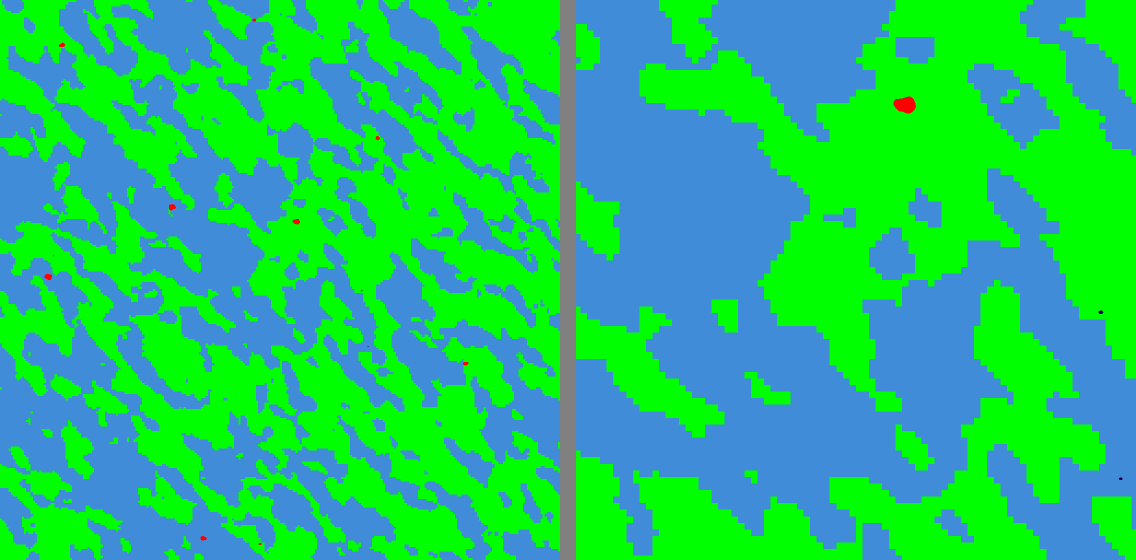
Left, the full canvas; right, a detail of the centre.
Reproduce this texture procedurally as a Shadertoy shader.

```glsl
// Two-tone map of ragged green streaks on blue, slanting down to the right, with rare red specks.

const vec3 GREEN = vec3(0.0, 1.0, 0.0);
const vec3 BLUE  = vec3(0.25, 0.55, 0.85);
const vec3 RED   = vec3(1.0, 0.0, 0.0);
const vec3 NAVY  = vec3(0.0, 0.0, 0.3);

const float CELLS         = 256.0;            // stair steps across the canvas
const float STREAK_ANGLE  = -0.80;            // radians, down to the right
const vec2  STREAK_FREQ   = vec2(9.5, 24.0);  // along, across the streaks
const vec2  CLUMP_FREQ    = vec2(3.5, 5.5);
const vec2  FRAY_FREQ     = vec2(32.0, 44.0);
const float GRAIN_FREQ    = 85.0;
const float CLUMP_AMOUNT  = 0.58;
const float FRAY_AMOUNT   = 0.52;
const float GRAIN_AMOUNT  = 0.15;
const float WARP_AMOUNT   = 0.02;
const vec2  GREEN_TILT    = vec2(0.14, 0.14); // greener towards the upper right
const float GREEN_BIAS    = 0.055;
const float SPECK_GRID    = 7.0;
const float RED_CHANCE    = 0.26;
const float NAVY_CHANCE   = 0.12;
const int   SAMPLES       = 2;                // antialiasing samples per axis

uint hashBits(ivec2 cell, uint seed) {
    uint h = uint(cell.x) * 1597u + uint(cell.y) * 51749u + seed * 7919u;
    h = (h ^ (h >> 15u)) * 739391u;
    h = (h ^ (h >> 13u)) * 668265u;
    h = (h ^ (h >> 16u)) * 739391u;
    return h ^ (h >> 15u);
}

float hash(ivec2 cell, uint seed) {
    return float(hashBits(cell, seed) & 65535u) / 65536.0;
}

float cornerSlope(ivec2 cell, vec2 offset, uint seed) {
    float angle = 6.2832 * hash(cell, seed);
    return dot(vec2(cos(angle), sin(angle)), offset);
}

float gradientNoise(vec2 p, uint seed) {
    ivec2 cell = ivec2(floor(p));
    vec2 f = fract(p);
    vec2 blend = f * f * f * (f * (f * 6.0 - 15.0) + 10.0);
    float a = cornerSlope(cell, f, seed);
    float b = cornerSlope(cell + ivec2(1, 0), f - vec2(1, 0), seed);
    float c = cornerSlope(cell + ivec2(0, 1), f - vec2(0, 1), seed);
    float d = cornerSlope(cell + ivec2(1, 1), f - vec2(1, 1), seed);
    return mix(mix(a, b, blend.x), mix(c, d, blend.x), blend.y);
}

// Positive inside green, negative inside blue.
float greenField(vec2 uv) {
    vec2 warp = vec2(gradientNoise(uv * 6.0, 1u), gradientNoise(uv * 6.0, 2u));
    vec2 p = uv + WARP_AMOUNT * warp;
    float c = cos(STREAK_ANGLE), s = sin(STREAK_ANGLE);
    vec2 q = vec2(c * p.x + s * p.y, c * p.y - s * p.x);

    float field = gradientNoise(q * STREAK_FREQ, 3u);
    field += CLUMP_AMOUNT * gradientNoise(q * CLUMP_FREQ, 4u);
    field += FRAY_AMOUNT * gradientNoise(q * FRAY_FREQ, 5u);
    field += GRAIN_AMOUNT * gradientNoise(uv * GRAIN_FREQ, 6u);
    return field + GREEN_BIAS + dot(uv - 0.5, GREEN_TILT);
}

// One possible speck per grid square.
bool inSpeck(vec2 uv, float chance, float maxRadius, uint seed) {
    ivec2 cell = ivec2(floor(uv * SPECK_GRID));
    if (hash(cell, seed) > chance) return false;
    vec2 centre = 0.1 + 0.8 * vec2(hash(cell, seed + 1u), hash(cell, seed + 2u));
    float size = hash(cell, seed + 3u);
    float radius = maxRadius * mix(0.3, 1.0, size * size);
    vec2 offset = (fract(uv * SPECK_GRID) - centre) / SPECK_GRID;
    float ragged = 1.0 + 0.6 * gradientNoise(uv * 150.0, seed);
    return length(offset * vec2(0.85, 1.1)) < radius * ragged;
}

vec3 mapColour(vec2 uv) {
    vec2 stepped = (floor(uv * CELLS) + 0.5) / CELLS;
    if (inSpeck(uv, RED_CHANCE, 0.006, 20u)) return RED;
    if (inSpeck(uv, NAVY_CHANCE, 0.0015, 30u)) return NAVY;
    return greenField(stepped) > 0.0 ? GREEN : BLUE;
}

void mainImage(out vec4 fragColor, in vec2 fragCoord) {
    float canvas = min(iResolution.x, iResolution.y);
    vec3 total = vec3(0.0);
    for (int y = 0; y < SAMPLES; y++) {
        for (int x = 0; x < SAMPLES; x++) {
            vec2 jitter = (vec2(x, y) + 0.5) / float(SAMPLES) - 0.5;
            total += mapColour((fragCoord + jitter) / canvas);
        }
    }
    fragColor = vec4(total / float(SAMPLES * SAMPLES), 1.0);
}
```
